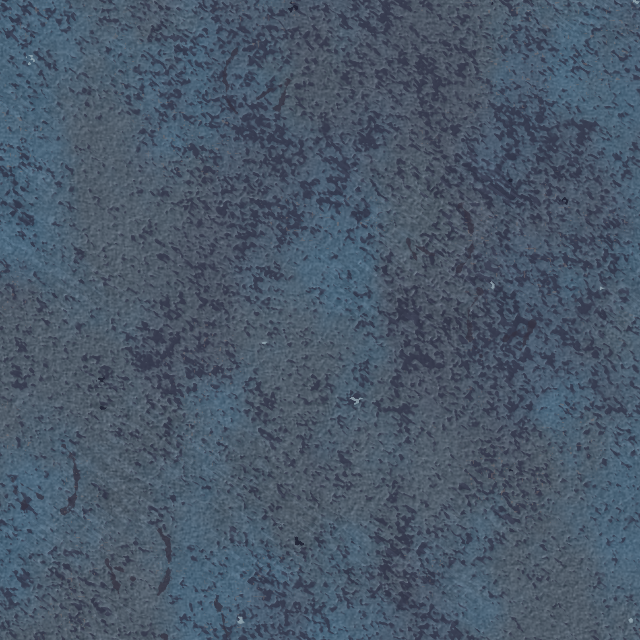
Give the GLSL for this texture, as a Shadertoy shader.

```glsl
// Weathered blue-grey painted metal with pitted grain, brushed scratches, scrapes and chips.

float hash(vec2 p) {
    return fract(sin(dot(p, vec2(127.1, 311.7))) * 43758.5453);
}

float noise(vec2 p) {
    vec2 i = floor(p), f = fract(p);
    f = f * f * (3.0 - 2.0 * f);
    return mix(mix(hash(i), hash(i + vec2(1, 0)), f.x),
               mix(hash(i + vec2(0, 1)), hash(i + vec2(1, 1)), f.x), f.y);
}

float fbm(vec2 p) {
    float sum = 0.0, amp = 0.53;
    for (int i = 0; i < 4; i++) {
        sum += amp * noise(p);
        p = mat2(1.6, 1.2, -1.2, 1.6) * p + 7.3;
        amp *= 0.5;
    }
    return sum;
}

// Coordinates along and across the falling diagonal brush direction
vec2 brushed(vec2 p) {
    return vec2(dot(p, vec2(0.8, -0.6)), dot(p, vec2(0.6, 0.8)));
}

// Lumpy paint surface, high where the coat has worn through
float grain(vec2 p) {
    vec2 q = brushed(p) + 0.004 * vec2(noise(p * 90.0), noise(p * 90.0 + 31.0));
    return 0.52 * noise(q * vec2(115, 165)) + 0.48 * noise(q * vec2(240, 310) + 9.0);
}

float segment(vec2 p, vec2 a, vec2 b) {
    vec2 d = b - a;
    return length(p - a - d * clamp(dot(p - a, d) / dot(d, d), 0.0, 1.0));
}

// Curved scrapes, each with a slanted gouge beside its open side
float scrapes(vec2 p) {
    float mask = 0.0;
    float rough = fbm(p * 95.0);
    for (int i = 0; i < 6; i++) {
        float id = float(i);
        vec2 center = vec2(fract(0.19 + id * 0.618), fract(0.12 + id * 0.377));
        vec2 q = p - center;
        q.x *= hash(vec2(id, 4.0)) < 0.4 ? -1.0 : 1.0;
        q += 0.008 * (vec2(noise(p * 45.0), noise(p * 45.0 + 17.0)) - 0.5);
        float angle = abs(atan(q.y, -q.x));
        float arc = abs(length(q) - 0.075) + 0.1 * max(angle - 0.75, 0.0);
        float gouge = min(segment(q, vec2(0.005, -0.045), vec2(0.024, 0.0)),
                          segment(q, vec2(-0.018, -0.025), vec2(0.012, -0.008)) + 0.001);
        float d = min(arc, gouge) + 0.016 * (rough - 0.5);
        mask = max(mask, 1.0 - smoothstep(0.0015, 0.0045, d));
    }
    return mask;
}

// Sparse ragged chips scattered at random
float chips(vec2 p, float count, float size, float seed) {
    float mask = 0.0;
    vec2 wobble = vec2(noise(p * 220.0), noise(p * 220.0 + 23.0)) - 0.5;
    for (float i = 0.0; i < count; i++) {
        vec2 center = vec2(hash(vec2(i, seed)), hash(vec2(seed, i + 5.0)));
        float radius = size * mix(0.4, 1.0, hash(vec2(i + 2.0, seed)));
        float d = length(p - center + wobble * radius * 2.4) - radius;
        mask = max(mask, 1.0 - smoothstep(-0.001, 0.001, d));
    }
    return mask;
}

void mainImage(out vec4 fragColor, in vec2 fragCoord) {
    vec2 uv = fragCoord / iResolution.y;

    // Broad upright patches of wear and of paint tone
    float wear = fbm(uv * vec2(7.5, 4.5) + 3.0);
    float tone = fbm(uv * vec2(6.0, 4.5) + 41.0);
    float blueness = smoothstep(0.28, 0.7, tone + 0.15 * (fbm(uv * 40.0) - 0.5));
    vec3 color = mix(vec3(0.318, 0.367, 0.418), vec3(0.298, 0.407, 0.492), blueness);
    color = mix(color, vec3(0.30, 0.325, 0.39), 0.45 * smoothstep(0.46, 0.7, wear));
    color *= 0.95 + 0.1 * fbm(uv * vec2(26, 16));

    // Raised grain lit from the upper left
    vec2 toLight = vec2(-0.001, 0.001);
    float relief = grain(uv - toLight) - grain(uv + toLight);
    color += relief * mix(0.2, 0.14, blueness);
    color += 0.075 * (noise(uv * 330.0) - 0.5);

    // Dark soft-edged pits, a little denser in worn patches
    float pit = smoothstep(-0.1, 0.14, grain(uv) - 0.625 + 0.42 * (wear - 0.5)
                           + 0.5 * (fbm(uv * 30.0 + 60.0) - 0.5));
    color = mix(color, vec3(0.192, 0.205, 0.283), 0.8 * pit);

    // Fine diagonal brush scratches
    vec2 q = brushed(uv);
    float scratch = smoothstep(0.45, 0.8, noise(q * vec2(42, 260)));
    float scratched = smoothstep(0.5, 0.65, fbm(uv * 7.0 + 80.0));
    color += (scratch - 0.35) * scratched * vec3(0.04, 0.044, 0.048);

    // Scrapes, bare dark spots, rusty flecks and pale chips
    color = mix(color, vec3(0.20, 0.19, 0.25), 0.75 * scrapes(uv));
    color = mix(color, vec3(0.11, 0.12, 0.19), 0.85 * chips(uv, 8.0, 0.006, 13.0));
    float fleck = smoothstep(0.84, 0.94, noise(uv * 250.0 + 90.0))
                * smoothstep(0.5, 0.64, fbm(uv * 9.0 + 25.0));
    color = mix(color, vec3(0.48, 0.43, 0.43), 0.5 * fleck);
    color = mix(color, vec3(0.58, 0.66, 0.70), 0.85 * chips(uv, 8.0, 0.0055, 29.0));

    fragColor = vec4(color, 1.0);
}
```
